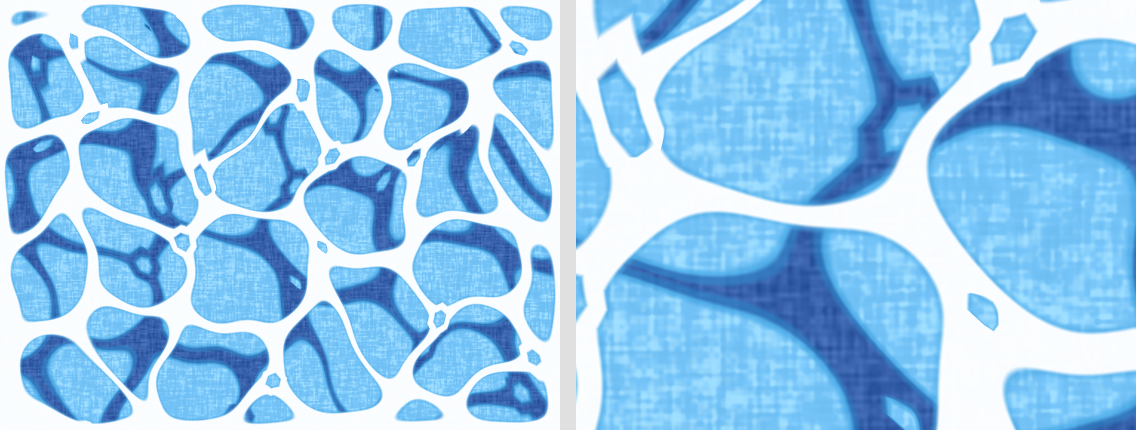
Left, the full canvas; right, a detail of the centre.
Reproduce this texture procedurally as a Shadertoy shader.

```glsl
// Pencil-drawn pool water: rounded blue cells, white caustic web, dark blue shadow web.

vec2 hash2(vec2 p) {
    vec3 q = fract(p.xyx * vec3(0.1031, 0.1030, 0.0973));
    q += dot(q, q.yzx + 33.33);
    return fract((q.xx + q.yz) * q.zy);
}

float valueNoise(vec2 p) {
    vec2 c = floor(p), f = fract(p);
    f = f * f * (3.0 - 2.0 * f);
    return mix(mix(hash2(c).x, hash2(c + vec2(1, 0)).x, f.x),
               mix(hash2(c + vec2(0, 1)).x, hash2(c + vec2(1, 1)).x, f.x), f.y);
}

vec2 site(vec2 cell) {
    return cell + 0.5 + 0.8 * (hash2(cell + 40.0) - 0.5);
}

// Signed clearance from a rounded cellular web: negative on the strands.
float web(vec2 p, float halfWidth) {
    p += 0.09 * sin(p.yx * 3.1 + vec2(0.4, 2.0)) + 0.035 * sin(p.yx * 8.3 + p * 2.0);
    vec2 base = floor(p), home = vec2(0.0);
    vec4 near = vec4(9.0);
    vec3 tags = vec3(0.0);

    // Four nearest distances, with tags naming the three nearest sites
    for (int j = -2; j <= 2; j++)
    for (int i = -2; i <= 2; i++) {
        vec2 cell = base + vec2(i, j);
        vec2 r = site(cell) - p;
        float d = length(r), tag = hash2(cell + 91.0).y;
        if (d < near.x) {
            near = vec4(d, near.xyz);
            tags = vec3(tag, tags.xy);
            home = r;
        } else if (d < near.y) {
            near.yzw = vec3(d, near.yz);
            tags.yz = vec2(tag, tags.y);
        } else if (d < near.z) {
            near.zw = vec2(d, near.z);
            tags.z = tag;
        } else near.w = min(near.w, d);
    }

    // Smooth minimum of the border distances rounds the corners
    float sum = 1e-6;
    for (int j = -2; j <= 2; j++)
    for (int i = -2; i <= 2; i++) {
        vec2 r = site(base + vec2(i, j)) - p;
        vec2 gap = r - home;
        if (dot(gap, gap) > 1e-4)
            sum += exp(-11.0 * dot(0.5 * (r + home), normalize(gap)));
    }
    float clear = -log(sum) / 11.0 - halfWidth;

    // Some junctions swell and open into a small island
    float junction = near.z - near.x;
    float pick = step(0.64, fract(7.0 * (tags.x + tags.y + tags.z)));
    float swell = 0.23 * pick * smoothstep(0.02, 0.16, near.w - near.z);
    clear = min(clear, 0.6 * (junction - swell));
    return max(clear, 0.6 * (swell - 0.11 - junction));
}

void mainImage(out vec4 fragColor, in vec2 fragCoord) {
    vec2 p = fragCoord / iResolution.y;
    vec2 size = 4.4 * vec2(iResolution.x / iResolution.y, 1.0);
    vec2 q = 4.4 * p;
    float soft = max(4.4 / iResolution.y, 0.008);

    // White web, joined to a wavy paper margin
    float light = web(q, 0.036 + 0.012 * sin(q.x * 2.3 + 1.7 * sin(q.y * 1.9)));
    vec2 wave = 0.02 * sin(q.yx * 4.7 + vec2(1.0, 3.0));
    vec2 low = q - 0.06 + wave, high = size - q - 0.06 + wave;
    light = -log(exp(-11.0 * light) + exp(-11.0 * low.x) + exp(-11.0 * low.y)
               + exp(-11.0 * high.x) + exp(-11.0 * high.y)) / 11.0;

    // Shadow web, shifted and bent apart from the white one
    vec2 bent = q * 0.94 + vec2(0.48, 0.39) + 0.07 * sin(q.yx * 2.2 + vec2(2.6, 0.7));
    float dark = web(bent, 0.036 + 0.022 * sin(q.x * 1.7 - q.y * 2.4));

    // Linen threads and pencil grain
    float threads = 0.5 * (valueNoise(p * vec2(45, 290)) + valueNoise(p * vec2(290, 45) + 70.0));
    float grain = 0.65 * threads + 0.35 * valueNoise(p * 230.0 + 19.0);
    float shade = valueNoise(q * 2.5 + 8.0) - 0.5;

    // Water, then the shadow strands from their pale rim to the core
    vec3 color = mix(vec3(0.46, 0.77, 0.975), vec3(0.60, 0.85, 0.985),
                     smoothstep(0.40, 0.80, grain + 0.16 * shade));
    color = mix(color, vec3(0.31, 0.68, 0.91), 0.9 * (1.0 - smoothstep(0.012, 0.034, dark)));
    color = mix(color, vec3(0.20, 0.47, 0.74), 1.0 - smoothstep(-soft, soft, dark - 0.006));
    vec3 core = vec3(0.22, 0.38, 0.67) + 0.16 * (grain - 0.5);
    color = mix(color, core, 1.0 - smoothstep(-0.026, -0.004, dark + 0.03 * shade));

    // Thin pencil outline along the cells, and bare paper over all
    color = mix(color, vec3(0.31, 0.68, 0.91), 0.6 * (1.0 - smoothstep(0.004, 0.026, light)));
    color += 0.07 * (threads - 0.5);
    vec3 paper = vec3(0.982, 0.992, 1.0) + 0.012 * (grain - 0.5);
    color = mix(paper, color, smoothstep(-soft, soft, light));

    fragColor = vec4(clamp(color, 0.0, 1.0), 1.0);
}
```
